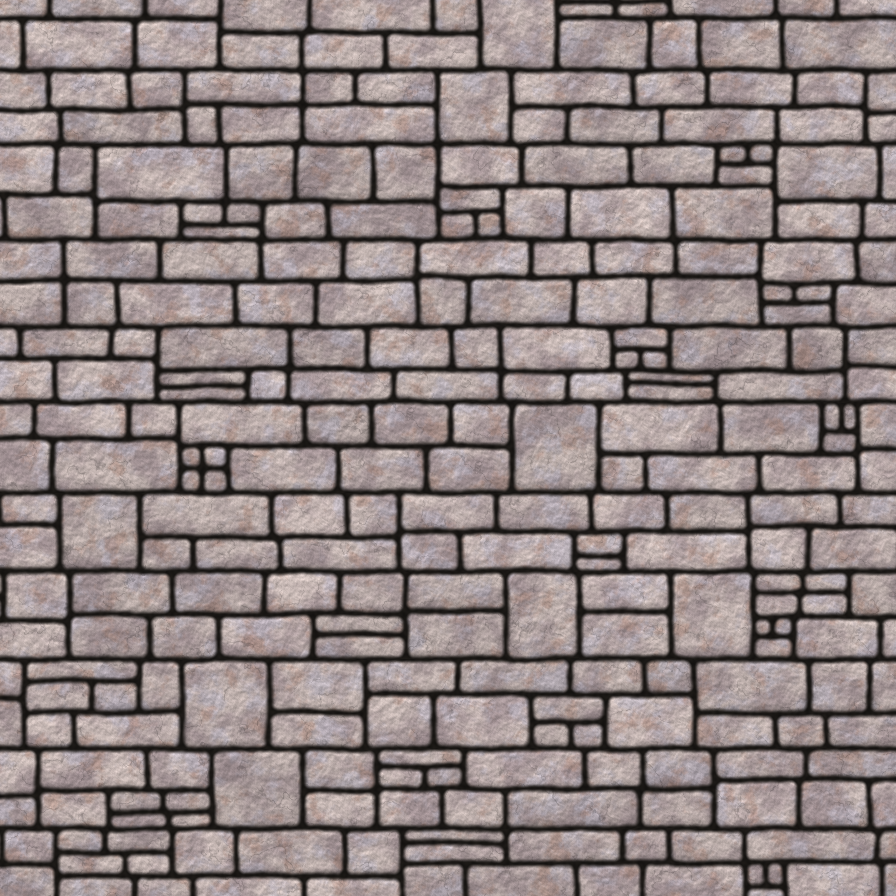
Write a three.js fragment shader that draws this texture.

```glsl
// Wall of weathered mauve stone blocks in 21 uneven courses with thin dark joints.
varying vec2 vUv;

const float SLOT = 2.0; // mean stone length, in course heights

float hash(vec2 p) {
  return fract(sin(dot(p, vec2(127.1, 311.7))) * 4375.85);
}

float noise(vec2 p) {
  vec2 cell = floor(p), f = fract(p);
  vec2 u = f * f * f * (f * (f * 6.0 - 15.0) + 10.0);
  float n[4];
  for (int k = 0; k < 4; k++) {
    vec2 corner = vec2(mod(float(k), 2.0), floor(float(k) / 2.0));
    float angle = 6.2832 * hash(cell + corner);
    n[k] = dot(vec2(cos(angle), sin(angle)), f - corner);
  }
  return mix(mix(n[0], n[1], u.x), mix(n[2], n[3], u.x), u.y);
}

float fbm(vec2 p) {
  float sum = 0.0, amp = 0.5;
  for (int k = 0; k < 5; k++) {
    sum += amp * noise(p);
    p = mat2(1.6, 1.2, -1.2, 1.6) * p + 7.3;
    amp *= 0.55;
  }
  return sum;
}

// Bands hold two courses each; a tall stone fills both.
float bandEdge(float band) {
  return 2.0 * band + 0.36 * (hash(vec2(band, 4.0)) - 0.5);
}

bool isTall(float i, float band) {
  return hash(vec2(i + 50.0, band + 13.0)) < 0.07;
}

// Upright joint i; it runs through both courses beside tall stones and between groups.
float joint(float i, float band, float course) {
  bool through = mod(i + band + 0.5, 4.0) < 1.0 || isTall(i, band) || isTall(i - 1.0, band);
  float shift = through ? 0.25 + 0.2 * (hash(vec2(i, band + 31.0)) - 0.5)
                        : 0.5 * course + 0.6 * (hash(vec2(i, 2.0 * band + course + 77.0)) - 0.5);
  return (i + shift) * SLOT;
}

float findSlot(float x, float band, float course) {
  float i = floor(x / SLOT) - 1.0;
  for (int k = 0; k < 2; k++) {
    if (joint(i + 1.0, band, course) <= x) i += 1.0;
  }
  return i;
}

void main() {
  vec2 p = vUv * 21.0 + vec2(40.0, 20.5);
  p += 0.06 * vec2(noise(p * 0.9), noise(p * 0.9 + 19.0));

  // Band and course, each band slid sideways by its own amount
  float band = floor(p.y / 2.0);
  band += step(bandEdge(band + 1.0), p.y) - step(p.y, bandEdge(band));
  p.x += 7.0 * hash(vec2(band, 61.0));
  vec2 lo = vec2(0.0, bandEdge(band)), hi = vec2(0.0, bandEdge(band + 1.0));
  float slot = findSlot(p.x, band, 0.0), course = 0.0;
  bool tall = isTall(slot, band);
  if (!tall) {
    float group = floor((slot + band + 0.5) / 4.0);
    float middle = mix(lo.y, hi.y, 0.5 + 0.24 * (hash(vec2(group, band + 5.0)) - 0.5));
    course = step(middle, p.y);
    if (course > 0.5) lo.y = middle; else hi.y = middle;
    slot = findSlot(p.x, band, course);
  }
  lo.x = joint(slot, band, course);
  hi.x = joint(slot + 1.0, band, course);
  vec2 id = vec2(slot, 2.0 * band + course);

  // A few stones break into slabs and small blocks
  if (!tall && hash(id + 9.0) < 0.11) {
    float cut = mix(lo.y, hi.y, 0.4 + 0.2 * hash(id + 3.0));
    if (p.y > cut) { lo.y = cut; id += 0.37; } else hi.y = cut;
    if (hash(id + 21.0) < 0.5) {
      cut = mix(lo.x, hi.x, 0.4 + 0.2 * hash(id + 6.0));
      if (p.x > cut) { lo.x = cut; id += 0.19; } else hi.x = cut;
    }
  }

  // Depth inside the rounded, chipped outline
  vec2 extent = 0.5 * (hi - lo), local = p - 0.5 * (lo + hi);
  vec2 q = abs(local) - extent + 0.19;
  float inset = 0.19 - length(max(q, 0.0)) - min(max(q.x, q.y), 0.0);
  inset += 0.025 * noise(p * 4.0);

  // Mottled stone face
  vec2 s = p + 17.0 * vec2(hash(id + 1.0), hash(id + 2.0));
  float grain = fbm(s * 5.0);
  vec3 stone = mix(vec3(0.60, 0.54, 0.55), vec3(0.745, 0.69, 0.675), smoothstep(-0.25, 0.22, fbm(s * 0.9)));
  stone = mix(stone, vec3(0.70, 0.68, 0.73), 0.6 * smoothstep(0.02, 0.25, fbm(s * 1.2 + 11.0)));
  stone = mix(stone, vec3(0.62, 0.49, 0.44), 0.5 * smoothstep(0.06, 0.3, fbm(s * 1.5 + 31.0)));
  float vein = 1.0 - smoothstep(0.0, 0.035, abs(fbm(s * 1.1 + 53.0)));
  stone *= 1.0 - 0.14 * vein * smoothstep(-0.1, 0.2, noise(s * 1.4));
  stone *= 0.97 + 0.09 * hash(id + 8.0) + 0.14 * grain;

  // Relief lit from above
  stone *= 1.0 + 0.36 * (grain - fbm(s * 5.0 + vec2(-0.1, 0.25)));
  float rim = 1.0 - smoothstep(0.08, 0.28, inset);
  stone *= 1.0 + rim * (0.13 * local.y / extent.y - 0.04);

  vec3 mortar = vec3(0.095, 0.085, 0.075) * (1.0 + 0.4 * noise(p * 9.0));
  gl_FragColor = vec4(mix(mortar, stone, smoothstep(0.005, 0.13, inset)), 1.0);
}
```
